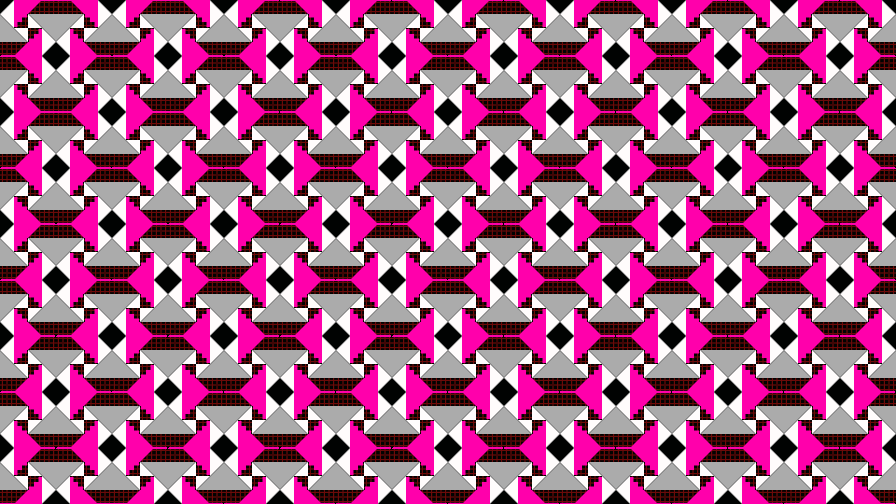
A Shadertoy shader for this pattern:

```glsl
const float UNITS_HIGH = 36.0;  // canvas height; one repeat is 8 x 8 units
const float GRID_STEP = 1.0 / 3.0;
const float DIAG = 0.70711;

const vec3 WHITE = vec3(1.0, 0.99, 0.99);
const vec3 GREY = vec3(0.67);
const vec3 PINK = vec3(1.0, 0.0, 0.67);
const vec3 BLACK = vec3(0.005, 0.01, 0.008);
const vec3 RED = vec3(0.8, 0.07, 0.06);

// Coverage of a shape whose inside distance is positive
float fill(float inside, float px) {
    return clamp(inside / px + 0.5, 0.0, 1.0);
}

// Thin line that fades rather than breaks when narrower than a pixel
float stroke(float dist, float width, float px) {
    float drawn = max(width, px);
    return fill(0.5 * drawn - abs(dist), px) * width / drawn;
}

// Staggered repeat folded into one triangle with a diamond at its corner
vec2 foldCell(vec2 p) {
    vec2 q = abs(mod(p + 4.0, 8.0) - 4.0);
    return q.x + q.y > 4.0 ? 4.0 - q.yx.yx : q;
}

vec3 wovenGrid(vec2 p, float px) {
    vec2 d = (fract(p / GRID_STEP) - 0.5) * GRID_STEP;
    float lines = max(stroke(d.x, 0.045, px), stroke(d.y, 0.045, px));
    return mix(BLACK, RED, lines);
}

// Triangle wave that turns a diagonal edge into steps
float stairs(float along, float size) {
    return abs(mod(along, 2.0 * size) - size) - 0.5 * size;
}

vec3 pattern(vec2 p, float px) {
    vec2 q = foldCell(p);
    float sum = q.x + q.y;
    float diff = q.x - q.y;
    vec3 col = WHITE;

    // Black diamond with a soft rim
    float diamond = (1.0 - sum) * DIAG;
    col = mix(col, GREY, 0.6 * fill(diamond + 0.06, px));
    col = mix(col, BLACK, fill(diamond, px));

    // Grey triangles with a fine darker edge
    float slope = (abs(diff) - 1.0) * DIAG;
    float grey = diff > 0.0 ? min(slope, q.y - 0.5) : slope;
    col = mix(col, GREY, fill(grey, px));
    col = mix(col, GREY * 0.45, 0.6 * stroke(grey - 0.03, 0.06, px));

    // Dark bars and the small corners beside them
    float bar = max(min(q.x - 1.0, 1.0 - q.y), q.y - 3.0);
    float corner = min(min(q.x - 1.0, 2.0 - q.x), 2.0 - q.y);
    col = mix(col, wovenGrid(p, px), fill(max(bar, corner), px));

    // Pink triangles, stepped beside the corners, joined by a thin line
    float jag = step(1.0, q.y) * stairs(diff, GRID_STEP);
    float pink = min(q.x - 1.0, (3.0 - sum + jag) * DIAG);
    float joint = stroke(q.y, 0.16, px) * step(2.0, q.x);
    return mix(col, PINK, max(fill(pink, px), joint));
}

void mainImage(out vec4 fragColor, in vec2 fragCoord) {
    float px = UNITS_HIGH / iResolution.y;
    vec2 p = fragCoord * px - vec2(4.0, 0.0);
    fragColor = vec4(pattern(p, px), 1.0);
}
```
